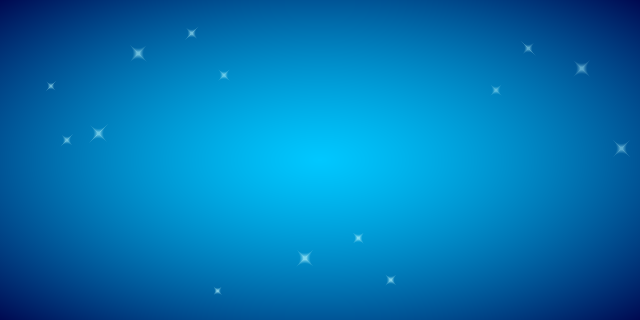
Reproduce this background procedurally as a Shadertoy shader.

```glsl
// Blue radial glow darkening to navy corners, with groups of faint diagonal sparkles.

#define GLOW_COLOR vec3(0.0, 0.784, 1.0)
#define CORNER_COLOR vec3(0.0, 0.037, 0.32)
#define SPARKLE_COLOR vec3(0.72, 0.97, 1.0)
#define FALLOFF_CURVE 0.5
#define SPARKLE_OPACITY 0.7
#define SPARKLE_GAIN 1.7
#define HALO_STRENGTH 0.16

const int GROUPS = 3;
const int SPARKLES = 6;

// Group centre in canvas heights, horizontal direction, opacity
const vec4 groups[GROUPS] = vec4[](
    vec4(-0.568, 0.333, 1.0, 0.85),
    vec4(-0.047, -0.307, 1.0, 1.0),
    vec4(0.818, 0.286, -1.0, 0.72));

// Offset within a group, arm length
const vec3 sparkles[SPARKLES] = vec3[](
    vec3(0.0, 0.0, 0.047),
    vec3(0.167, 0.063, 0.034),
    vec3(0.268, -0.068, 0.033),
    vec3(-0.273, -0.102, 0.027),
    vec3(-0.124, -0.250, 0.044),
    vec3(-0.223, -0.271, 0.032));

// Elliptical gradient reaching its end colour in the corners
vec3 background(vec2 uv) {
    float d = length(uv * 2.0 - 1.0) / sqrt(2.0);
    return mix(GLOW_COLOR, CORNER_COLOR, mix(d, d * d, FALLOFF_CURVE));
}

// Concave four-pointed star on the diagonals, with a small round halo
float sparkle(vec2 p, float arm) {
    vec2 q = abs(vec2(p.x + p.y, p.x - p.y)) * sqrt(0.5);
    float reach = (sqrt(q.x) + sqrt(q.y)) / sqrt(arm);
    float star = clamp(SPARKLE_GAIN * (1.0 - reach), 0.0, 1.0);
    float halo = HALO_STRENGTH * exp(-dot(p, p) / (0.06 * arm * arm));
    return min(star + halo, 1.0);
}

void mainImage(out vec4 fragColor, in vec2 fragCoord) {
    vec2 uv = fragCoord / iResolution.xy;
    vec2 p = (fragCoord - 0.5 * iResolution.xy) / iResolution.y;
    vec3 color = background(uv);

    // Repeat the sparkle group, mirrored where its direction is negative
    for (int g = 0; g < GROUPS; g++) {
        vec2 local = p - groups[g].xy;
        local.x *= groups[g].z;
        for (int s = 0; s < SPARKLES; s++) {
            float light = sparkle(local - sparkles[s].xy, sparkles[s].z);
            color = mix(color, SPARKLE_COLOR, light * SPARKLE_OPACITY * groups[g].w);
        }
    }
    fragColor = vec4(color, 1.0);
}
```
